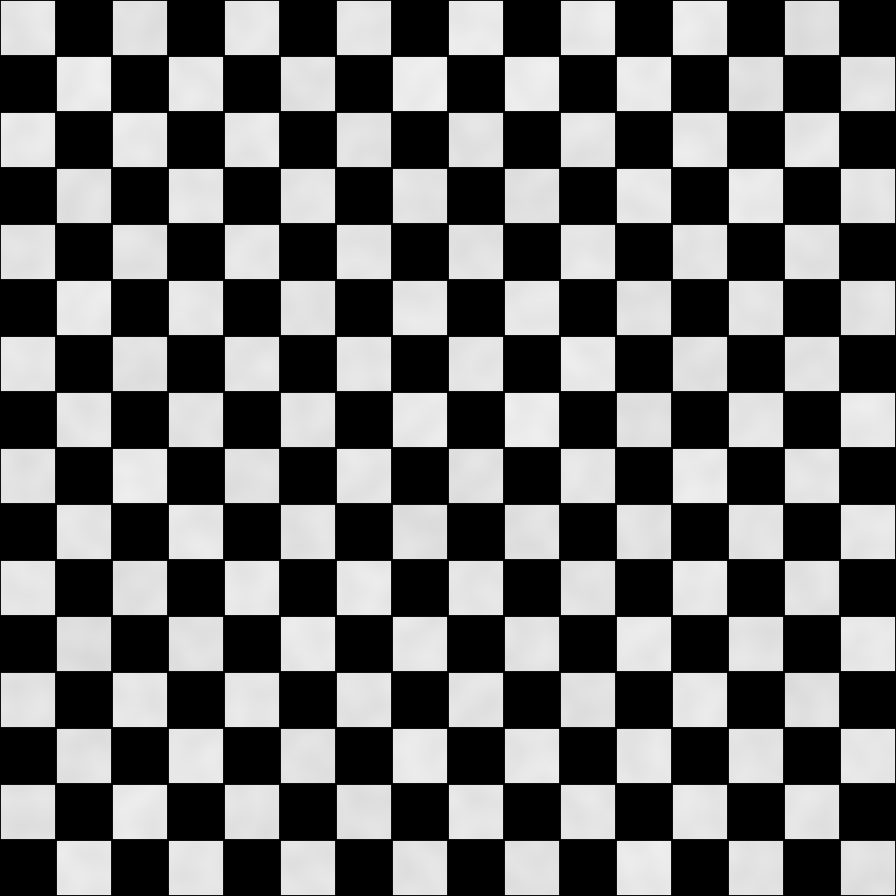
Give the GLSL for this pattern, as a three.js fragment shader.

```glsl
#define TILES 16.0
#define GROUT_INSET 0.0166
#define LIGHT_COLOR vec3(0.897)
#define DARK_COLOR vec3(0.0)
#define TILE_VARIATION 0.035
#define CLOUD_PERIOD 32.0
#define CLOUD_STRENGTH 0.035
#define DRIFT_PERIOD 6.0
#define DRIFT_STRENGTH 0.03

varying vec2 vUv;

float hash(vec2 p) {
  vec3 q = fract(vec3(p.xyx) * 0.1031);
  q += dot(q, q.yzx + 33.33);
  return fract((q.x + q.y) * q.z);
}

// Gradient at a lattice corner, wrapped to the period
float cornerGradient(vec2 corner, vec2 offset, float period) {
  float angle = 6.28318 * hash(mod(corner, period) + period);
  return dot(vec2(cos(angle), sin(angle)), offset);
}

// Periodic gradient noise, roughly -0.7 to 0.7
float gradientNoise(vec2 uv, float period) {
  vec2 p = uv * period;
  vec2 i = floor(p);
  vec2 f = p - i;
  vec2 w = f * f * f * (f * (f * 6.0 - 15.0) + 10.0);
  vec2 e = vec2(1.0, 0.0);
  float bottom = mix(cornerGradient(i, f, period),
                     cornerGradient(i + e.xy, f - e.xy, period), w.x);
  float top = mix(cornerGradient(i + e.yx, f - e.yx, period),
                  cornerGradient(i + e.xx, f - e.xx, period), w.x);
  return mix(bottom, top, w.y);
}

void main() {
  vec2 grid = vUv * TILES;
  vec2 cell = floor(grid);
  vec2 local = grid - cell;

  // Checker parity: the lower left tile is dark
  float isLight = mod(cell.x + cell.y, 2.0);

  // Light tile face, inset by the dark joint
  vec2 edgeDistance = 0.5 - GROUT_INSET - abs(local - 0.5);
  vec2 coverage = clamp(edgeDistance / fwidth(grid) + 0.5, 0.0, 1.0);
  float face = isLight * coverage.x * coverage.y;

  // Tone per tile, soft clouding within it and slow drift across the floor
  float tone = (hash(cell + 7.0) - 0.5) * TILE_VARIATION;
  tone += gradientNoise(vUv, CLOUD_PERIOD) * CLOUD_STRENGTH;
  tone += gradientNoise(vUv, DRIFT_PERIOD) * DRIFT_STRENGTH;

  gl_FragColor = vec4(mix(DARK_COLOR, LIGHT_COLOR + tone, face), 1.0);
}
```
